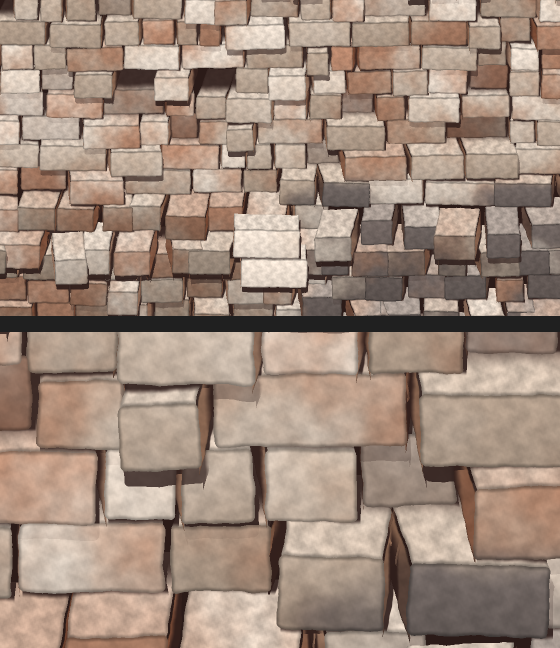
Top, the full canvas; bottom, a detail of the centre.
Write a Shadertoy shader that draws this texture.

```glsl
// A dry stack of pale, stained and sooty bricks with stepped ledges near the ground.
// Each brick is a box in oblique projection (front, top, one side); the nearest
// face wins, and layered sines weather its surface.
#define ROW_HEIGHT 0.0785
#define HEADER 0.122
#define STRETCHER 0.188
#define BRICK_LENGTH 0.088
#define ROUGHNESS 0.0022
#define SHADOW 0.9
#define CREAM vec3(0.89, 0.835, 0.78)
#define TAN vec3(0.77, 0.68, 0.60)
#define ORANGE vec3(0.69, 0.49, 0.385)
#define SOOT vec3(0.49, 0.445, 0.43)
#define HOLLOW vec3(0.17, 0.105, 0.095)

const int FRONT = 0, TOP = 1, SIDE = 2;
struct Hit { float z; int face; vec2 pos; vec2 id; float rim; };

float hash(vec2 p) {
    return fract(sin(dot(p, vec2(127.1, 311.7))) * 43758.5453);
}

// Layered sines, roughly -0.7 to 0.7
float sineNoise(vec2 p) {
    float sum = 0.0, amp = 0.4;
    for (int i = 0; i < 5; i++) {
        sum += amp * sin(p.x + 1.6 * sin(p.y));
        p = mat2(0.8, 0.6, -0.6, 0.8) * p * 1.9 + 1.7;
        amp *= 0.58;
    }
    return sum;
}

// How far a brick stands out of the wall: steps lower down, earlier on the right
float protrusion(vec2 c, vec2 id) {
    float right = smoothstep(0.85, 1.15, c.x), pick = hash(id + 5.7);
    float d = 0.012 * hash(id + 2.1) - 0.016 * step(pick, 0.16);
    d += mix(0.03, 0.014, smoothstep(0.45, 0.65, c.y)) * step(0.82, pick);
    d += 0.035 * step(c.y, 0.41 + 0.10 * right);
    d += 0.065 * step(c.y, 0.31 + 0.06 * right);
    d += 0.045 * right * step(c.y, 0.18);
    return d - 0.065 * (1.0 - right) * step(c.y, 0.21);
}

// Tests the three visible faces of one brick against the nearest hit
void testBrick(vec2 p, vec2 lo, vec2 hi, float d, float len, vec2 id, inout Hit hit) {
    vec2 c = 0.5 * (lo + hi), h = 0.5 * (hi - lo);
    float slant = 0.15 * (c.x - 0.89) + 0.75 * (hash(id + 8.3) - 0.5);
    slant = (slant < 0.0 ? -1.0 : 1.0) * max(abs(slant), 0.02);
    vec2 q = p - c - vec2(slant, -1.0) * d;
    q += 0.07 * (hash(id + 3.9) - 0.5) * vec2(-q.y, q.x);

    vec2 a = abs(q) - h + 0.006;
    float dist = length(max(a, 0.0)) + min(max(a.x, a.y), 0.0) - 0.006;
    if (dist < 0.0 && d > hit.z) hit = Hit(d, FRONT, q, id, -dist);

    float back = q.y - h.y;
    float z = d - max(back, 0.0) - 0.0001;
    float inset = h.x - 0.002 - abs(q.x + slant * back);
    if (back > -0.006 && back < len && inset > 0.0 && z > hit.z)
        hit = Hit(z, TOP, q, id, min(inset, abs(back)));

    back = (-sign(slant) * q.x - h.x) / abs(slant);
    z = d - max(back, 0.0) - 0.0002;
    inset = h.y - 0.002 - abs(q.y - back);
    if (back > -0.01 && back < len && inset > 0.0 && z > hit.z)
        hit = Hit(z, SIDE, q, id, inset);
}

void placeBrick(vec2 p, float x0, float x1, vec2 id, float row, inout Hit hit) {
    if (hash(id + 6.6) < 0.025) return;
    vec3 gap = vec3(hash(id + 1.2), hash(id + 4.4), hash(id + 7.5));
    gap = 0.0015 + 0.008 * gap * gap;
    vec2 lo = vec2(x0 + gap.x, row * ROW_HEIGHT);
    vec2 hi = vec2(x1 - gap.y, (row + 1.0) * ROW_HEIGHT - gap.z);
    testBrick(p, lo, hi, protrusion(0.5 * (lo + hi), id), BRICK_LENGTH, id, hit);
}

float joint(float i, float row, float pitch) {
    return pitch * (i + hash(vec2(row, 3)) + 0.28 * (hash(vec2(i, row)) - 0.5));
}

Hit trace(vec2 p) {
    Hit hit = Hit(-1.0, FRONT, p, vec2(0), 0.0);
    p += ROUGHNESS * vec2(sineNoise(p * 55.0), sineNoise(p.yx * 55.0 + 7.0));
    // Courses of the wall, some stretchers split in two
    for (int j = -1; j <= 3; j++) {
        float row = floor(p.y / ROW_HEIGHT) + float(j);
        bool headers = row < 5.0 || hash(vec2(row, 9)) < 0.2;
        float pitch = headers ? HEADER : STRETCHER;
        for (int k = -1; k <= 1; k++) {
            float i = floor(p.x / pitch - hash(vec2(row, 3))) + float(k);
            vec2 id = vec2(i, row);
            float x0 = joint(i, row, pitch), x1 = joint(i + 1.0, row, pitch);
            bool isSplit = !headers && hash(id + 0.7) < 0.3;
            float mid = isSplit ? mix(x0, x1, 0.5) : x1;
            placeBrick(p, x0, mid, id, row, hit);
            if (isSplit) placeBrick(p, mid, x1, id + 0.5, row, hit);
        }
    }
    // Two loose bricks stacked in front
    for (int n = 0; n < 2; n++) {
        vec2 lo = vec2(0.75, 0.29) + float(n) * vec2(-0.02, 0.093);
        testBrick(p, lo, lo + vec2(0.21, 0.088), 0.2, 0.05, vec2(n, -50), hit);
    }
    return hit;
}

vec3 brickColour(Hit hit, vec2 p) {
    float wall = step(-40.0, hit.id.y), right = smoothstep(0.6, 1.5, p.x);
    float low = wall * (1.0 - smoothstep(0.25, 0.5, p.y));
    vec2 w = hit.pos + 3.7 * hit.id;
    float stain = sineNoise(w * 14.0), grain = sineNoise(w * 150.0);
    float tone = wall * hash(hit.id + 11.0);
    vec3 col = mix(CREAM, TAN, clamp(1.1 * tone + 0.4 * stain, 0.0, 1.0));

    // Burnt orange towards one end, then soot towards the lower right
    float burn = hash(hit.id + 17.0) + 0.4 * stain + 0.2 * right + 0.2 * low;
    burn += 5.0 * hit.pos.x * (hash(hit.id + 31.0) - 0.5);
    col = mix(col, ORANGE, 0.9 * wall * smoothstep(0.4, 1.25, burn));
    float zone = smoothstep(0.75, 1.05, p.x) * smoothstep(0.5, 0.36, p.y);
    float soot = zone * (0.5 + 0.6 * hash(hit.id + 23.0)) + 0.3 * stain;
    if (hit.face == TOP) soot -= 0.15;
    col = mix(col, SOOT, 0.95 * wall * smoothstep(0.35, 0.85, soot));

    // Face light, worn rims and grain
    if (hit.face == TOP) col = mix(col, CREAM, 0.45);
    if (hit.face == SIDE) col *= vec3(0.66, 0.55, 0.49);
    if (hit.face == FRONT) col *= (0.97 + 1.3 * hit.pos.y) * (1.07 - 0.17 * (low + tone));
    col *= mix(0.68, 1.0, smoothstep(0.0, 0.005, hit.rim));
    return col * (1.0 + (hit.face == TOP ? 0.16 : 0.1) * grain);
}

vec3 shade(vec2 p) {
    Hit hit = trace(p);
    if (hit.z < -0.5) return HOLLOW;
    // Shadow from an overhang or a close neighbour; recesses stay dark
    vec2 toward = vec2(-0.004, 0.016);
    if (hit.face == SIDE) toward = vec2(0.013 * sign(hit.pos.x), 0.004);
    float reach = hit.face == TOP ? 0.006 : 0.035;
    float shadow = smoothstep(-0.001, reach, trace(p + toward).z - hit.z);
    shadow = max(shadow, smoothstep(0.0, 0.035, -hit.z));
    return mix(brickColour(hit, p), HOLLOW, SHADOW * shadow);
}

void mainImage(out vec4 fragColor, in vec2 fragCoord) {
    vec3 col = vec3(0);
    for (int k = 0; k < 4; k++) {
        vec2 offset = 0.5 * vec2(k % 2, k / 2) - 0.25;
        col += 0.25 * shade((fragCoord + offset) / iResolution.y);
    }
    fragColor = vec4(col, 1.0);
}
```
